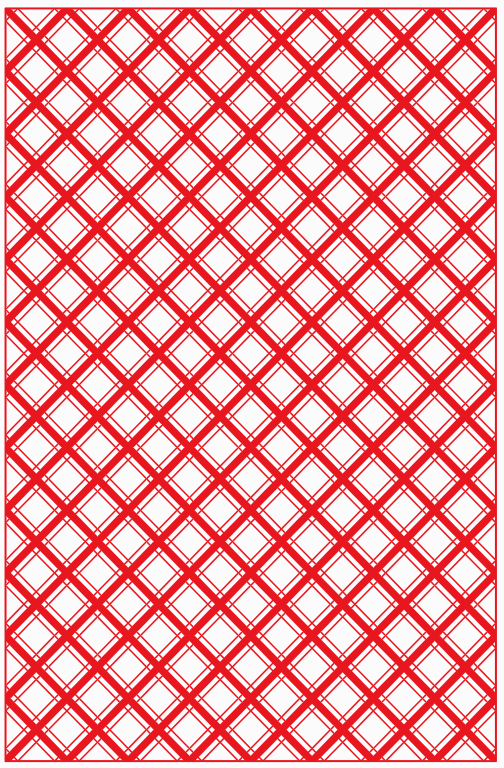
A WebGL 1 fragment shader for this pattern:

```glsl
precision highp float;
// Diagonal red plaid on white inside a thin frame: eight repeats across, twelve down.
// Both diagonals become axes with stripes on the integers; each broad stripe
// has a fine line on either side, and all edges are smoothed over one pixel.
uniform vec2 u_resolution;

// Coverage of a band from its centre distance, half width and pixel size.
float band(float centreDistance, float halfWidth, float pixel) {
  return clamp((halfWidth - centreDistance) / pixel + 0.5, 0.0, 1.0);
}

// One broad stripe flanked by two fine lines, repeating every unit.
float stripes(float axis, float pixel) {
  float d = abs(fract(axis + 0.5) - 0.5);
  float broad = band(d, 0.085, pixel);
  float fine = band(abs(d - 0.2), 0.0175, pixel);
  return max(broad, fine);
}

// Signed distance to an axis-aligned box, negative inside.
float boxDistance(vec2 p, vec2 halfSize) {
  vec2 q = abs(p) - halfSize;
  return length(max(q, 0.0)) + min(max(q.x, q.y), 0.0);
}

void main() {
  // Frame bounds as fractions of the canvas.
  vec2 uv = gl_FragCoord.xy / u_resolution;
  vec2 low = vec2(0.011, 0.009);
  vec2 size = vec2(0.984, 0.989) - low;

  // Cells counted from the frame's lower left corner.
  vec2 cell = (uv - low) / size * vec2(8.0, 12.0);
  float cellPixel = length(vec2(8.0, 12.0) / (size * u_resolution));
  float plaid = max(stripes(cell.x + cell.y, cellPixel),
                    stripes(cell.x - cell.y, cellPixel));

  // Clip the plaid to the frame, then add the outline.
  vec2 aspect = vec2(1.0, u_resolution.y / u_resolution.x);
  float pixel = 1.0 / u_resolution.x;
  float edge = boxDistance((uv - low - 0.5 * size) * aspect, 0.5 * size * aspect);
  float inside = clamp(0.5 - edge / pixel, 0.0, 1.0);
  float ink = max(plaid * inside, band(abs(edge), 0.002, pixel));

  vec3 paper = vec3(0.985);
  vec3 red = vec3(0.91, 0.09, 0.12);
  gl_FragColor = vec4(mix(paper, red, ink), 1.0);
}
```
